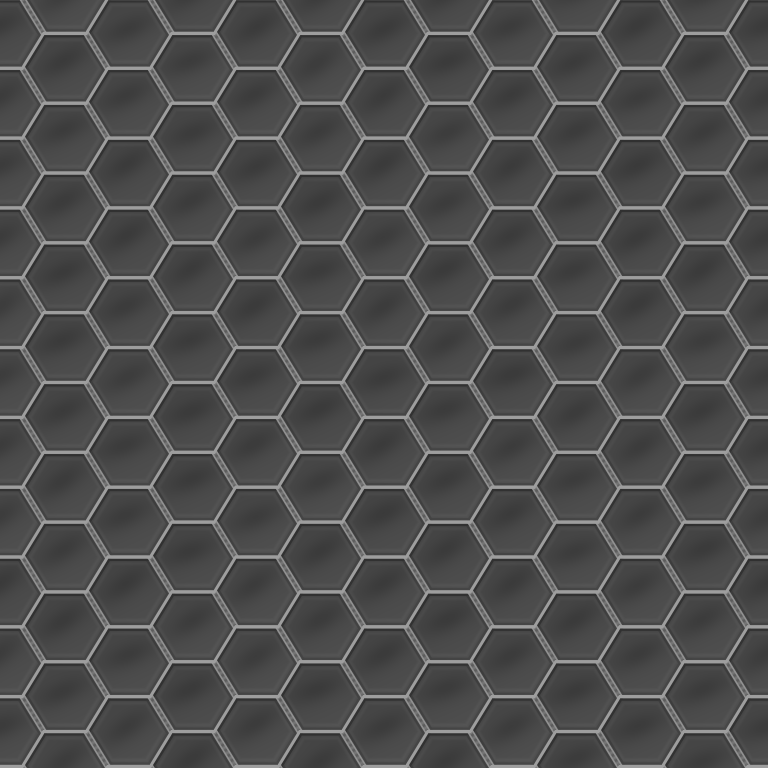
Write a Shadertoy shader that draws this pattern.

```glsl
// Charcoal hexagon tiles with pale ridges, paired grooves on one diagonal and soft shading.

const vec2 REPEATS = vec2(6.0, 11.0);      // column pairs across, rows down
const float HALF_ROOT3 = 0.8660254;
const vec2 PERIOD = vec2(2.0 * HALF_ROOT3, 1.0);
const vec2 GRID_SHIFT = vec2(0.0013, 0.002);

const float TILE_GREY = 0.287;
const float RIDGE_GREY = 0.62;
const float GROOVE_GREY = 0.41;

float hash(vec2 p) {
    vec3 q = fract(vec3(p.xyx) * 0.1031);
    q += dot(q, q.yzx + 33.33);
    return fract((q.x + q.y) * q.z);
}

// Soft-edged strip centred on zero
float band(float x, float halfWidth, float soft) {
    return 1.0 - smoothstep(halfWidth - soft, halfWidth + soft, abs(x));
}

// Returns the offset from the nearest tile centre (xy) and a wrapped tile id (zw)
vec4 hexCell(vec2 p) {
    vec2 centreA = vec2(0.0, 0.5);
    vec2 centreB = vec2(HALF_ROOT3, 0.0);
    vec2 idA = floor((p - centreA) / PERIOD + 0.5);
    vec2 idB = floor((p - centreB) / PERIOD + 0.5);
    vec2 a = p - centreA - idA * PERIOD;
    vec2 b = p - centreB - idB * PERIOD;
    return dot(a, a) < dot(b, b)
        ? vec4(a, mod(idA, REPEATS))
        : vec4(b, mod(idB, REPEATS) + vec2(20.0, 0.0));
}

// Brushed dark streak over a slightly brighter lower right
float tileShade(vec2 q, vec2 id) {
    float angle = 0.5 + 0.3 * (hash(id) - 0.5);
    vec2 centre = vec2(-0.03, 0.09) + 0.06 * (vec2(hash(id + 7.0), hash(id + 13.0)) - 0.5);
    vec2 d = q - centre;
    vec2 along = vec2(cos(angle), sin(angle));
    vec2 r = vec2(dot(d, along) / 0.38, dot(d, vec2(-along.y, along.x)) / 0.17);
    float streak = exp(-dot(r, r));
    float slope = dot(q, vec2(0.018, -0.035));
    return TILE_GREY + slope - 0.05 * streak + 0.008 * (hash(id + 3.0) - 0.5);
}

void mainImage(out vec4 fragColor, in vec2 fragCoord) {
    vec2 uv = fragCoord / iResolution.xy;
    vec4 cell = hexCell((uv - GRID_SHIFT) * REPEATS * PERIOD);
    vec2 q = cell.xy;
    float soft = 0.6 * REPEATS.y / iResolution.y;

    // Signed position along the three edge normals, and distance to each edge pair
    vec3 side = vec3(q.y, dot(q, vec2(HALF_ROOT3, -0.5)), dot(q, vec2(HALF_ROOT3, 0.5)));
    vec3 edge = 0.5 - abs(side);
    float nearest = min(edge.x, min(edge.y, edge.z));

    float grey = tileShade(q, cell.zw);

    // Faint inner bevel, then a dark seam that is stronger under upper edges
    grey += 0.025 * band(nearest - 0.095, 0.02, 0.025);
    float topSeam = band(edge.x - 0.042, 0.016, soft) * (side.x > 0.0 ? 1.0 : 0.45);
    float slantSeam = band(edge.y - 0.038, 0.016, soft) * (side.y < 0.0 ? 1.0 : 0.4);
    float pairSeam = 0.5 * band(edge.z - 0.064, 0.014, soft);
    grey -= 0.075 * max(topSeam, max(slantSeam, pairSeam));

    // Wide beaded groove with a thin ridge on both sides
    float run = dot(q, vec2(-0.5, HALF_ROOT3));
    float beads = 0.05 * sin(run * 75.0);
    grey = mix(grey, GROOVE_GREY + beads, band(edge.z, 0.034, soft));
    grey = mix(grey, RIDGE_GREY - 0.05, band(edge.z - 0.031, 0.011, soft));

    // Single ridges on the flat and rising edges
    float ridge = max(band(edge.x, 0.024, soft), band(edge.y, 0.020, soft));
    grey = mix(grey, RIDGE_GREY, ridge);

    fragColor = vec4(vec3(grey), 1.0);
}
```
